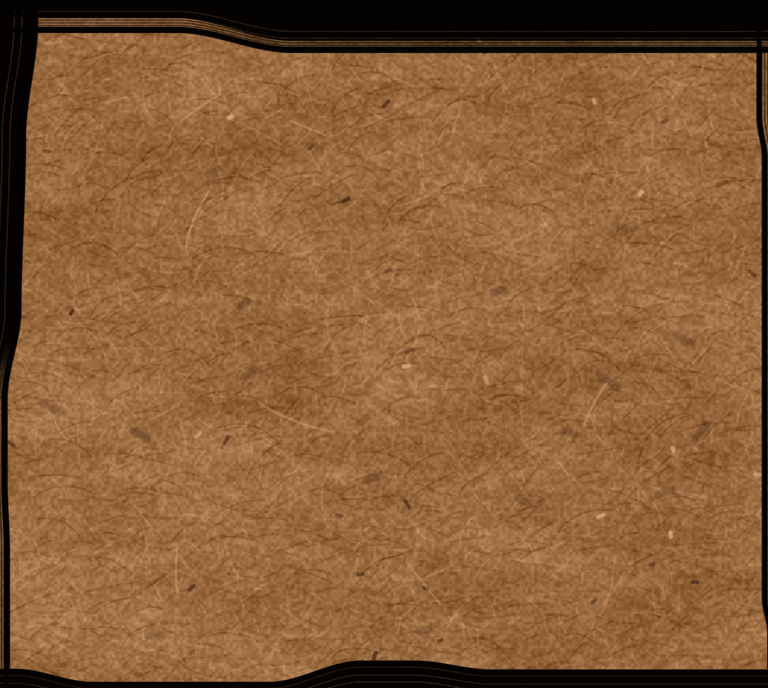
Give the GLSL for this texture, as a Shadertoy shader.

```glsl
// Brown kraft paper with scattered fibres and flecks, inside a ragged black streaked border.

#define KRAFT vec3(0.607, 0.417, 0.250)
#define INK vec3(0.012, 0.007, 0.005)
#define PALE vec3(0.84, 0.70, 0.52)
#define DARK vec3(0.27, 0.16, 0.08)
#define GRAIN 0.125
#define CLOUD 0.075
#define PALE_FIBRE 0.050
#define DARK_FIBRE 0.065
#define SOFT 0.0013

vec3 hash3(vec2 p) {
    vec3 q = fract(p.xyx * vec3(0.1031, 0.1030, 0.0973));
    q += dot(q, q.yxz + 33.33);
    return fract((q.xxy + q.yzz) * q.zyx);
}

float noise(vec2 p) {
    vec2 i = floor(p), f = fract(p);
    f *= f * (3.0 - 2.0 * f);
    vec2 e = vec2(0.0, 1.0);
    return mix(mix(hash3(i).x, hash3(i + e.yx).x, f.x),
               mix(hash3(i + e.xy).x, hash3(i + e.yy).x, f.x), f.y) - 0.5;
}

// Bent strokes, one per cell; halfLength and width are in cells.
float fibres(vec2 p, float halfLength, float width, float spread, float density, float seed) {
    vec2 cell = floor(p);
    float mask = 0.0;
    for (int y = -1; y <= 1; y++)
    for (int x = -1; x <= 1; x++) {
        vec2 c = cell + vec2(x, y);
        vec3 place = hash3(c + seed), form = hash3(c + seed + 71.7);
        float angle = 0.2 + (form.x - 0.5) * spread;
        float s = sin(angle), k = cos(angle);
        vec2 d = p - c - place.xy;
        d = vec2(k * d.x + s * d.y, k * d.y - s * d.x);
        d.y += (form.y - 0.5) * d.x * d.x;
        float reach = halfLength * (0.4 + 0.6 * form.z);
        float dist = length(vec2(max(abs(d.x) - reach, 0.0), d.y));
        float stroke = 1.0 - smoothstep(0.3 * width, width, dist);
        mask = max(mask, stroke * step(place.z, density) * (0.5 + 0.5 * form.y));
    }
    return mask;
}

vec3 paper(vec2 p) {
    // Soft mottling, stretched sideways, and fine grain
    float tone = CLOUD * (noise(p * vec2(5.0, 9.0)) + noise(p * vec2(14.0, 32.0) + 9.0));
    tone += GRAIN * (noise(p * 235.0) + 0.5 * noise(p * vec2(90.0, 130.0) + 40.0));

    // Matted fibres: pale ones curl anywhere, dark ones lie nearly level
    for (int n = 0; n < 3; n++) {
        float k = float(n), scale = 15.0 + 8.0 * k;
        float width = 0.0024 * scale;
        tone += PALE_FIBRE * fibres(p * scale, 0.7, width, 6.28, 0.8, 13.0 + 37.0 * k);
        tone -= DARK_FIBRE * fibres(p * scale + 0.4, 0.8, width, 1.3, 0.65, 211.0 + 29.0 * k);
    }
    vec3 colour = KRAFT + tone * vec3(1.0, 0.98, 0.92);

    // Stains, dark chips, pale specks and a few long pale hairs
    float stain = fibres(p * 9.0, 0.13, 0.075, 1.6, 0.25, 307.0);
    float chip = fibres(p * 11.0, 0.06, 0.045, 2.5, 0.16, 401.0);
    float speck = fibres(p * 10.0, 0.05, 0.045, 6.28, 0.15, 503.0);
    float hair = fibres(p * 6.0, 0.35, 0.016, 6.28, 0.25, 607.0);
    colour = mix(colour, DARK, max(0.42 * stain, 0.85 * chip));
    return mix(colour, PALE, max(0.85 * speck, 0.4 * hair));
}

float band(float d, float from, float to) {
    return smoothstep(from - SOFT, from + SOFT, d) * (1.0 - smoothstep(to - SOFT, to + SOFT, d));
}

// Black beyond an edge; a strip of paper shows again between two depths.
float border(float d, float from, float to, float show) {
    float streak = 0.75 + 0.25 * sin(d * 1600.0);
    float faint = 0.22 * smoothstep(0.55, 1.0, sin(d * 620.0 + 1.0)) * band(d, 0.02, 0.037);
    float bare = max(show * streak * band(d, from, to), faint);
    return smoothstep(-SOFT, SOFT, d) * (1.0 - bare);
}

float frame(vec2 uv) {
    float x = uv.x, v = 1.0 - uv.y;
    float slope = smoothstep(0.23, 0.38, x);
    float topEdge = mix(0.048, 0.077, slope);
    float leftEdge = 0.050 - 0.016 * smoothstep(0.03, 0.20, v)
                   - 0.006 * smoothstep(0.20, 0.45, v) - 0.018 * smoothstep(0.45, 0.58, v)
                   + 0.003 * smoothstep(0.70, 0.80, v);
    float rightEdge = 0.985 + 0.007 * smoothstep(0.17, 0.23, v) + 0.007 * smoothstep(0.87, 0.92, v);
    float bottomEdge = 0.028 - 0.019 * smoothstep(0.02, 0.12, x)
                     + 0.031 * smoothstep(0.35, 0.47, x) - 0.013 * smoothstep(0.54, 0.64, x);

    float top = border(topEdge - v, 0.009, mix(0.022, 0.018, slope), mix(0.9, 0.65, slope));
    float left = border(leftEdge - x, 0.008, 0.016, 0.7 * smoothstep(0.48, 0.60, v));
    float right = border(x - rightEdge, 0.007, 0.040, 0.9);
    float bottom = border(bottomEdge - uv.y, 0.009, 0.011, 0.25);
    return max(max(top, left), max(right, bottom));
}

void mainImage(out vec4 fragColor, in vec2 fragCoord) {
    vec2 uv = fragCoord / iResolution.xy;
    vec2 p = fragCoord / iResolution.y;
    fragColor = vec4(mix(paper(p), INK, frame(uv)), 1.0);
}
```
